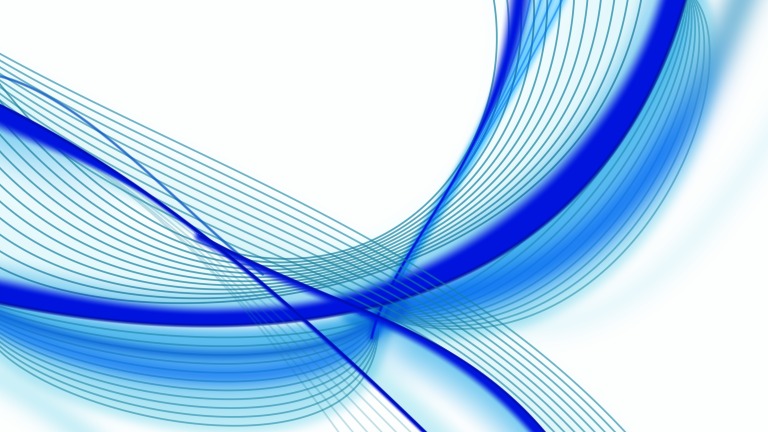
A Shadertoy shader for this background:

```glsl
// Sweeping blue ribbons and fine line fans on a white ground.
// Each curve is a cubic through four points; a ribbon blends two curves into
// a fan of lines with a tinted haze, and one-sided bands give heavy strokes.

const vec3 PAPER = vec3(.993, .997, .998);
const vec3 DEEP = vec3(0., .08, .87);
const vec3 NAVY = vec3(0., .05, .62);
const vec3 AZURE = vec3(.03, .43, .95);
const vec3 SKY = vec3(.33, .74, .93);
const vec3 MIST = vec3(.72, .92, .96);
const vec3 TEAL = vec3(.08, .5, .62);

// Polynomial coefficients from four points, met at t = 0, 1/3, 2/3 and 1.
mat4x2 curve(float ax, float ay, float bx, float by, float cx, float cy, float dx, float dy) {
    return mat4x2(ax, ay, bx, by, cx, cy, dx, dy) * mat4(1., 0., 0., 0.,
        -5.5, 9., -4.5, 1., 9., -22.5, 18., -4.5, -4.5, 13.5, -13.5, 4.5);
}

vec2 pointAt(mat4x2 k, float t) { return k * vec4(1., t, t * t, t * t * t); }
vec2 tangentAt(mat4x2 k, float t) { return k * vec4(0., 1., 2. * t, 3. * t * t); }

// Signed distance (positive on the right of travel) and curve parameter.
vec2 nearest(vec2 p, mat4x2 k) {
    float t = 0., best = 1e9;
    for (int i = 0; i <= 10; i++) {
        float u = float(i) / 10.;
        vec2 q = p - pointAt(k, u);
        if (dot(q, q) < best) { best = dot(q, q); t = u; }
    }
    for (int i = 0; i < 3; i++) {
        vec2 g = tangentAt(k, t);
        float move = dot(p - pointAt(k, t), g) / dot(g, g);
        t = clamp(t + clamp(move, -.08, .08), -.05, 1.05);
    }
    vec2 q = p - pointAt(k, t), g = tangentAt(k, t);
    return vec2(length(q) * (g.x * q.y < g.y * q.x ? -1. : 1.), t);
}

float fall(float a, float b, float x) { return 1. - smoothstep(a, b, x); }

// Crisp at h = 0, solid for a while, then softly fading.
float band(float h, float solid, float soft, float aa) {
    return smoothstep(-aa, aa, h) * fall(solid, solid + soft, h);
}

float glow(float d, float width) { return exp(-d * d / (width * width)); }

vec3 tinted(vec3 col, vec3 tint, float amount) { return col * mix(vec3(1.), tint, amount); }

// Fan of n lines between two curves, with a haze running from tintA to tintB.
vec3 ribbon(vec3 col, vec2 p, mat4x2 a, mat4x2 b, int n, vec4 ink,
            vec3 tintA, vec3 tintB, float haze, float aa) {
    float line = 0., weight = 1e-5, place = 0.;
    for (int i = 0; i < n; i++) {
        float s = float(i) / float(n - 1);
        float d = abs(nearest(p, a + (b - a) * s).x);
        float w = glow(d, haze);
        weight += w;
        place += w * s;
        line = max(line, fall(.002, .006 + aa, d));
    }
    col = tinted(col, mix(tintA, tintB, place / weight), 1. - exp(-1.4 * weight));
    return mix(col, ink.rgb, line * ink.a);
}

void mainImage(out vec4 fragColor, in vec2 fragCoord) {
    // Canvas of 7.68 by 4.32, y running down
    vec2 uv = fragCoord / iResolution.xy;
    vec2 p = vec2(uv.x * 7.68, 4.32 - uv.y * 4.32);
    float aa = 4.32 / iResolution.y;
    vec3 col = PAPER;

    // Heavy strokes
    mat4x2 descent = curve(-.05, 1.03, 1.3, 1.82, 2.7, 2.9, 4.27, 4.34);
    mat4x2 twist = curve(5.2, -.06, 4.8, 1.3, 4.2, 2.36, 3.75, 3.25);
    vec2 sweep = nearest(p, curve(-.05, 3.02, 2.4, 3.25, 5.05, 2.52, 6.86, -.03));
    vec2 branch = nearest(p, curve(2.2, 2.46, 3.4, 3., 4.5, 3.53, 5.46, 4.34));
    vec2 fallen = nearest(p, descent);
    float early = fall(0., .4, fallen.y);

    // Pale veils at the rims
    float veil = nearest(p, curve(7.8, 1.2, 7.1, 2.2, 6.3, 2.95, 5.4, 3.26)).x;
    float corner = nearest(p, curve(-.3, 3.6, .1, 3.85, .5, 4.1, .9, 4.4)).x;
    col = tinted(col, MIST, .25 * glow(veil, .16) + .7 * glow(corner, .16));
    col = tinted(col, SKY, .75 * band(fallen.x, .1, .65, aa) * early);
    col = tinted(col, SKY, .8 * band(branch.x, .05, .5, aa) * smoothstep(.35, .6, branch.y));
    col = tinted(col, MIST, .8 * band(-fallen.x, .05, .3, aa) * smoothstep(.7, .85, fallen.y));

    // Right wing, with its blue streak
    vec2 streak = nearest(p, curve(7.45, -.1, 6.75, 1.35, 5.75, 2.45, 4.2, 3.02));
    float low = smoothstep(.05, .4, streak.y);
    col = ribbon(col, p, curve(6.86, -.03, 6.2, 1.3, 5.1, 2.52, 3.8, 3.14),
                 curve(6.92, -.05, 6.96, 1.3, 5.85, 2.86, 3.8, 3.16),
                 10, vec4(TEAL, .5), SKY * vec3(.6, .92, 1.), MIST, .09, aa);
    col = mix(col, mix(SKY * .85, AZURE, low), (.65 + .15 * low) * glow(streak.x, .19));

    // Lower left wing, with two streaks
    mat4x2 wing = curve(-.05, 3.05, 1.3, 3.32, 2.7, 3.36, 3.85, 3.14);
    mat4x2 hem = curve(-.05, 3.46, 1.3, 4.12, 3., 4.18, 3.78, 3.18);
    col = ribbon(col, p, wing, hem, 11, vec4(TEAL, .55), SKY * vec3(.8, .95, 1.), MIST, .09, aa);
    col = mix(col, AZURE, .65 * glow(nearest(p, wing + (hem - wing) * .42).x, .12));
    col = mix(col, AZURE * .9, .7 * glow(nearest(p, wing + (hem - wing) * .2).x, .06));

    // Wide upper fan and the twisted ribbon
    col = ribbon(col, p, curve(-.05, .78, 2.5, 2.56, 4.4, 1.9, 4.93, -.05),
                 curve(-.05, 2.65, 2.2, 3.02, 4.85, 2.22, 6.42, -.05),
                 12, vec4(TEAL, .7), vec3(.98, 1., 1.), vec3(.84, .96, .98), .08, aa);
    col = ribbon(col, p, twist, curve(5.65, -.06, 4.95, 1.2, 4.25, 2.35, 3.8, 3.22),
                 5, vec4(AZURE, .55), SKY, SKY * 1.1, .04, aa);
    vec2 turn = nearest(p, twist);
    col = mix(col, DEEP, fall(0., .025 + .13 * fall(0., .42, turn.y), abs(turn.x)));

    // Main sweep: light skirt, deep body and dark rim
    float body = .14 + .07 * fall(0., .3, sweep.y) + .17 * smoothstep(.4, .75, sweep.y)
               - .08 * smoothstep(.8, 1., sweep.y);
    col = tinted(col, SKY, .6 * band(-sweep.x, body, .3, aa));
    col = mix(col, DEEP, band(-sweep.x, body * .7, body * .3 + .08, aa));
    col = mix(col, NAVY, .7 * fall(.005, .02 + aa, abs(sweep.x)));

    // Crossing fans of nearly straight lines
    col = ribbon(col, p, curve(-.05, .51, 2.1, 1.58, 4.3, 2.75, 6.27, 4.34),
                 curve(-.05, 1.03, 2., 2.3, 3.8, 3.12, 5.46, 4.34),
                 9, vec4(TEAL, .6), vec3(.98, 1., 1.), vec3(.82, .95, .97), .05, aa);
    col = ribbon(col, p, curve(1.2, 1.85, 2.1, 2.7, 2.85, 3.6, 3.4, 4.34), descent,
                 7, vec4(TEAL, .25), vec3(1.), vec3(1.), .05, aa);

    // Dark crossing strokes
    float upper = nearest(p, curve(-.05, .75, .8, 1.17, 1.65, 1.88, 2.5, 2.64)).x;
    col = mix(col, AZURE * .8, .8 * fall(.003, .012 + aa, abs(upper)));
    col = mix(col, DEEP, band(fallen.x + .015, .02 + .12 * early, .04 + .1 * early, aa));
    col = mix(col, DEEP, band(branch.x + .01, .02 + .05 * smoothstep(.4, 1., branch.y), .09, aa));
    col = mix(col, NAVY, .7 * fall(.003, .01 + aa, min(abs(fallen.x), abs(branch.x))));
    fragColor = vec4(col, 1.);
}
```
